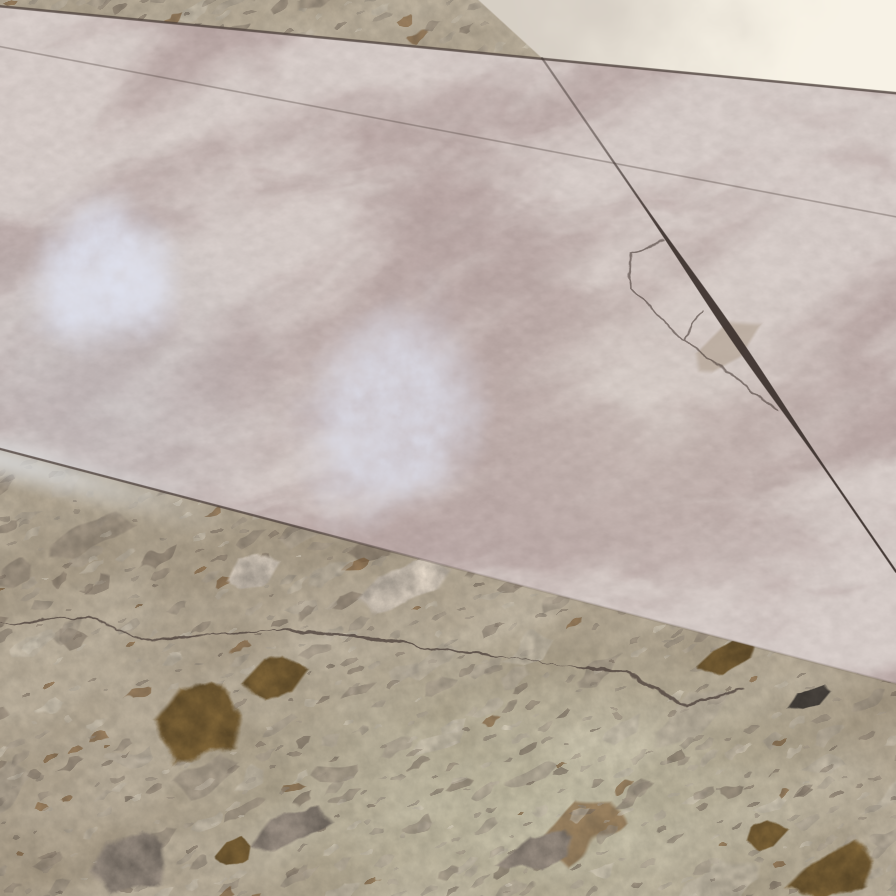
This texture is drawn by a Shadertoy shader. Its source:

```glsl
// Worn pink marble slabs above a pebbly conglomerate floor, with cracks and patches of light.

float hash(vec2 p) { return fract(sin(dot(p, vec2(127.1, 311.7))) * 43758.5453); }

float noise(vec2 p) {
    vec2 i = floor(p), f = fract(p);
    f = f * f * (3.0 - 2.0 * f);
    return mix(mix(hash(i), hash(i + vec2(1, 0)), f.x),
               mix(hash(i + vec2(0, 1)), hash(i + 1.0), f.x), f.y);
}

float fbm(vec2 p) {
    float sum = 0.0, amp = 0.5;
    for (int i = 0; i < 5; i++) {
        sum += amp * noise(p);
        p = mat2(1.6, 1.2, -1.2, 1.6) * p + 7.3;
        amp *= 0.5;
    }
    return sum;
}

vec2 turn(vec2 p, float a) { return mat2(cos(a), -sin(a), sin(a), cos(a)) * p; }

float segment(vec2 p, vec2 a, vec2 b) {
    vec2 d = b - a;
    return length(p - a - d * clamp(dot(p - a, d) / dot(d, d), 0.0, 1.0));
}

float stroke(float d, float width) {
    float px = 0.8 / iResolution.y;
    return 1.0 - smoothstep(width - px, width + px, d);
}

// Irregular polygon of about unit radius, negative inside
float pebble(vec2 p, float seed) {
    float d = length(p) - 1.15;
    for (float i = 0.0; i < 6.0; i++) {
        float a = i * 1.047 + hash(vec2(seed, i)) * 0.8;
        d = max(d, dot(p, vec2(cos(a), sin(a))) - 0.65 - 0.35 * hash(vec2(i, seed + 3.0)));
    }
    return d;
}

// One layer of random pebbles on a tilted, jittered grid
void pebbles(inout vec3 col, vec2 p, float scale) {
    vec2 g = turn(p, 0.42) * vec2(0.65, 1.1) * scale;
    g += 0.3 * vec2(noise(p * scale * 2.0), noise(p * scale * 2.0 + 40.0));
    float soft = 1.2 * scale / iResolution.y + 0.06;
    for (int i = 0; i < 9; i++) {
        vec2 cell = floor(g) + vec2(i % 3 - 1, i / 3 - 1);
        float h = hash(cell + scale), k = hash(cell + scale + 17.0);
        if (h > 0.55) continue;
        vec2 center = cell + 0.2 + 0.6 * vec2(hash(cell + 5.0), hash(cell + 9.0));
        vec2 q = turn(g - center, k - 0.5) / (vec2(0.5, 0.32) * (0.35 + 0.75 * k * k));
        vec3 tint = mix(vec3(0.45, 0.40, 0.35), vec3(0.75, 0.72, 0.66), hash(cell + 23.0));
        tint = mix(tint, vec3(0.46, 0.33, 0.19), step(0.94, hash(cell + 31.0)));
        float mask = 1.0 - smoothstep(-soft, soft, pebble(q, h * 50.0));
        col = mix(col, tint * (0.88 + 0.24 * noise(p * 140.0)), mask * 0.6);
    }
}

vec3 conglomerate(vec2 p) {
    vec3 col = mix(vec3(0.59, 0.54, 0.46), vec3(0.75, 0.71, 0.64), fbm(turn(p, 0.4) * vec2(9, 16)));
    col += vec3(0.045, 0.065, 0.05) * smoothstep(0.5, 0.0, length((p - vec2(0.6, 0.1)) * vec2(1, 2)));
    for (float scale = 13.0; scale < 70.0; scale *= 2.1) pebbles(col, p, scale);
    // Larger stones as center and size: ochre first, then dark, grey and pale
    vec4 stones[12] = vec4[12](
        vec4(0.224, 0.193, 0.063, 0.041), vec4(0.307, 0.244, 0.034, 0.022), vec4(0.816, 0.27, 0.036, 0.016),
        vec4(0.931, 0.025, 0.056, 0.026), vec4(0.857, 0.069, 0.024, 0.015), vec4(0.263, 0.05, 0.021, 0.013),
        vec4(0.902, 0.219, 0.03, 0.011), vec4(0.6, 0.05, 0.047, 0.022), vec4(0.325, 0.074, 0.054, 0.02),
        vec4(0.143, 0.035, 0.055, 0.042), vec4(0.28, 0.364, 0.036, 0.019), vec4(0.45, 0.345, 0.06, 0.022));
    for (int i = 0; i < 12; i++) {
        vec2 q = turn(p - stones[i].xy, 0.42) / stones[i].zw + 0.25 * (fbm(p * 60.0) - 0.5);
        vec3 tint = i < 6 ? vec3(0.43, 0.34, 0.19) : i < 7 ? vec3(0.26, 0.24, 0.22)
            : i < 10 ? vec3(0.52, 0.48, 0.44) : vec3(0.74, 0.70, 0.65);
        float mask = 1.0 - smoothstep(-0.08, 0.08, pebble(q, float(i) * 7.0));
        col = mix(col, tint * (0.75 + 0.5 * fbm(p * 55.0)), mask);
    }
    return col * (0.92 + 0.16 * fbm(p * 110.0));
}

vec3 marble(vec2 p) {
    vec2 q = turn(p, 0.27);
    float veins = fbm(q * vec2(5, 12) + 1.5 * fbm(q * vec2(4, 8)));
    vec3 col = mix(vec3(0.715, 0.645, 0.635), vec3(0.83, 0.79, 0.775), smoothstep(0.25, 0.65, veins));
    col = mix(col, vec3(0.82, 0.78, 0.75), 0.4 * smoothstep(0.3, 0.0, length(p - vec2(0.73, 0.53))));
    col = mix(col, vec3(0.77, 0.76, 0.77), 0.5 * smoothstep(0.3, 0.0, length(p - vec2(0.1, 0.57))));
    return col + 0.07 * (fbm(p * vec2(90, 130)) - 0.5);
}

// Feathered patch of reflected light
float glow(vec2 p, vec2 center, vec2 size) {
    float r = length(turn(p - center, -0.45) / size) + 0.5 * (fbm(p * 17.0) - 0.5);
    return (1.0 - smoothstep(0.45, 1.15, r)) * (0.6 + 0.4 * fbm(p * 75.0));
}

void mainImage(out vec4 fragColor, in vec2 fragCoord) {
    vec2 p = fragCoord / iResolution.xy;
    float px = 1.0 / iResolution.y;
    vec2 ragged = p + 0.014 * (vec2(fbm(p * 38.0), fbm(p * 38.0 + 19.0)) - 0.5);
    float lower = p.y - 0.499 + 0.262 * p.x, upper = p.y - 0.993 + 0.097 * p.x;
    vec3 dark = vec3(0.29, 0.24, 0.22), ground = conglomerate(p);

    // Long crack through the conglomerate
    vec2 crack[8] = vec2[8](vec2(0, 0.303), vec2(0.1, 0.31), vec2(0.17, 0.286), vec2(0.345, 0.297),
        vec2(0.573, 0.264), vec2(0.7, 0.25), vec2(0.768, 0.212), vec2(0.827, 0.232));
    float d = 1.0;
    for (int i = 0; i < 7; i++) d = min(d, segment(ragged, crack[i], crack[i + 1]));
    ground = mix(ground, dark, 0.75 * stroke(d, 0.0024 * noise(p * 30.0)));

    // Slabs, with a cream one at the upper right
    vec3 col = mix(ground, marble(p), smoothstep(-px, px, lower));
    vec3 cream = mix(vec3(0.84, 0.81, 0.77), vec3(0.97, 0.95, 0.9), smoothstep(0.6, 0.9, p.x + 0.2 * fbm(p * 12.0) - 0.1));
    float corner = dot(p - vec2(0.605, 0.935), vec2(0.675, 0.738));
    col = mix(col, mix(ground, cream, smoothstep(-px, px, corner)), smoothstep(-px, px, upper));

    // Reflected light
    col = mix(col, vec3(0.87, 0.88, 0.93), glow(p, vec2(0.117, 0.69), vec2(0.085, 0.095)));
    col = mix(col, vec3(0.85, 0.85, 0.89), glow(p, vec2(0.435, 0.54), vec2(0.1, 0.145)));
    col = mix(col, vec3(0.85), 0.8 * smoothstep(0.035, 0.0, abs(lower + 0.012)) * smoothstep(0.28, 0.0, p.x));

    // Joints and the chip beside the diagonal one
    col = mix(col, dark, mix(0.75, 0.15, smoothstep(0.3, 0.55, p.x)) * stroke(abs(lower), 0.0013));
    col = mix(col, dark, 0.75 * stroke(abs(upper), 0.0014));
    col = mix(col, dark, 0.35 * stroke(abs(p.y - 0.948 + 0.19 * p.x), 0.0009));
    vec2 chip[5] = vec2[5](vec2(0.742, 0.733), vec2(0.703, 0.715), vec2(0.703, 0.68), vec2(0.76, 0.62), vec2(0.87, 0.545));
    d = segment(ragged, vec2(0.762, 0.62), vec2(0.782, 0.652));
    for (int i = 0; i < 4; i++) d = min(d, segment(ragged, chip[i], chip[i + 1]));
    float wedge = pebble(turn(p - vec2(0.808, 0.612), 0.75) / vec2(0.048, 0.022), 4.0);
    col = mix(col, vec3(0.7, 0.64, 0.58), 0.7 * smoothstep(0.1, -0.1, wedge));
    col = mix(col, dark, 0.6 * stroke(d, 0.0011));
    float gap = 0.0012 + 0.0035 * smoothstep(0.11, 0.0, abs(p.x - 0.82));
    d = segment(p, vec2(0.605, 0.935), vec2(1, 0.362));
    col = mix(col, dark * 0.85, mix(0.5, 0.95, smoothstep(0.65, 0.75, p.x)) * stroke(d, gap));
    fragColor = vec4(col, 1.0);
}
```
